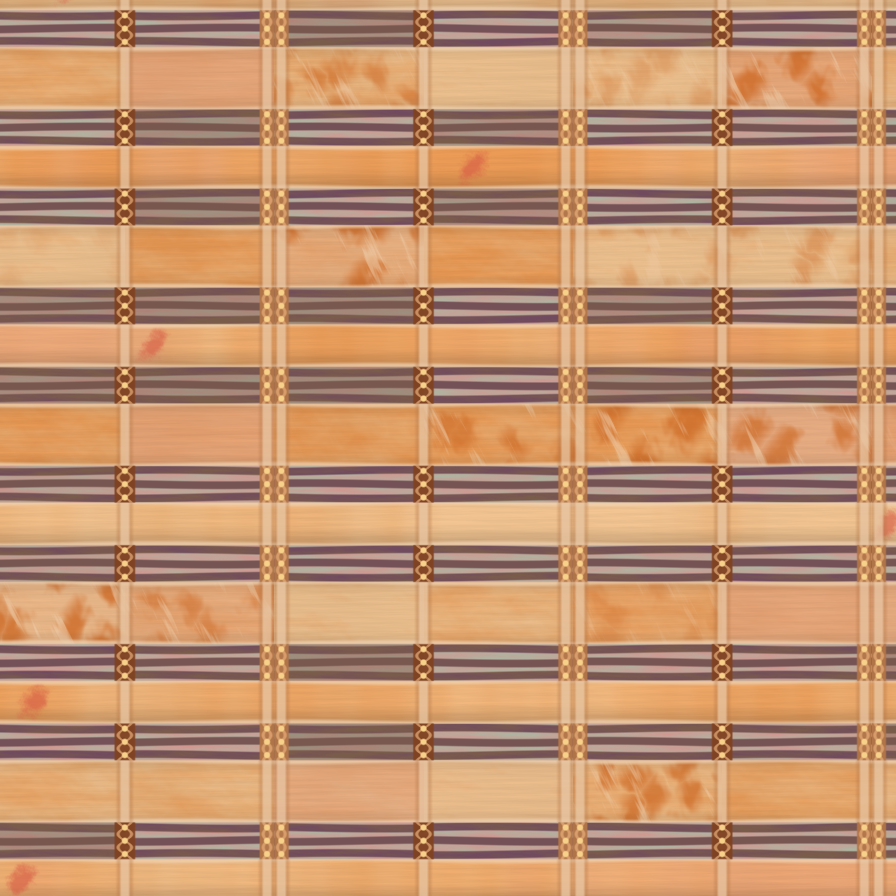
A Shadertoy shader for this texture:

```glsl
const float ROW_HEIGHT = 0.199;    // one wide slat, one narrow slat, two bands
const float BAND_OFFSET = 0.0552;  // band centre from wide slat centre
const float BAND_HALF = 0.0205;
const float STRAND_GAP = 0.0148;
const float COLUMNS = 6.0;

const vec3 PALE = vec3(0.90, 0.73, 0.54);
const vec3 ORANGE = vec3(0.88, 0.58, 0.32);
const vec3 PINK = vec3(0.88, 0.63, 0.48);
const vec3 RUST = vec3(0.80, 0.40, 0.13);
const vec3 RED = vec3(0.84, 0.36, 0.27);
const vec3 CREAM = vec3(0.94, 0.82, 0.69);
const vec3 GREY = vec3(0.75, 0.65, 0.60);
const vec3 PLUM = vec3(0.44, 0.29, 0.37);
const vec3 UMBER = vec3(0.48, 0.36, 0.29);
const vec3 BROWN = vec3(0.50, 0.26, 0.13);
const vec3 TAN = vec3(0.70, 0.46, 0.28);

float hash(vec2 p) {
    p = fract(p * vec2(0.1031, 0.1137) + 0.37);
    p += dot(p, p.yx + 33.33);
    return fract((p.x + p.y) * p.x * 7.31);
}

// Distance to the nearest scattered point
float cellular(vec2 p) {
    vec2 cell = floor(p);
    float nearest = 2.0;
    for (int j = -1; j <= 1; j++)
    for (int i = -1; i <= 1; i++) {
        vec2 c = cell + vec2(i, j);
        vec2 point = c + vec2(hash(c), hash(c + 57.0));
        nearest = min(nearest, length(p - point));
    }
    return nearest;
}

// Layered sines, roughly -1 to 1
float waves(vec2 p) {
    float sum = 0.0, gain = 0.5;
    for (int i = 0; i < 4; i++) {
        sum += gain * sin(p.x + 1.7 * sin(p.y)) * cos(p.y - 0.6 * p.x);
        p = mat2(1.6, 1.1, -1.1, 1.6) * p + 3.1;
        gain *= 0.6;
    }
    return sum;
}

float strip(float d, float halfWidth, float blur) {
    return 1.0 - smoothstep(halfWidth - blur, halfWidth + blur, abs(d));
}

vec3 wood(vec2 p, float tone, float blush) {
    vec3 color = mix(PALE, ORANGE, clamp(tone, 0.0, 1.0));
    color = mix(color, PINK, 0.7 * smoothstep(0.6, 0.9, blush));
    return color * (1.0 + 0.035 * waves(vec2(p.x * 18.0, p.y * 420.0)));
}

vec3 wideSlat(vec2 p, float d, float segment, float row) {
    float tone = 1.1 * hash(vec2(segment + 3.0, row * 7.0 + 2.0)) - 0.2;
    float wear = hash(vec2(segment + 19.0, row * 5.0 + 8.0));
    float blush = hash(vec2(segment + 31.0, row * 3.0 + 4.0));
    vec3 color = wood(p, tone + 0.35 * waves(p * vec2(25.0, 60.0)), blush);
    // Blotches and slanted brush marks on the worn segments
    vec2 q = p * vec2(22.0, 17.0) + 0.4 * waves(p * 35.0);
    float blotch = smoothstep(0.52, 0.08, cellular(q)) * smoothstep(0.4, 0.9, wear);
    color = mix(color, RUST, 0.75 * blotch);
    float brush = smoothstep(0.25, 0.7, waves(vec2(p.x * 100.0 + p.y * 45.0, p.y * 22.0)));
    color = mix(color, CREAM, 0.55 * brush * smoothstep(0.45, 0.8, wear));
    return color * (1.0 - 0.06 * smoothstep(0.018, 0.032, abs(d)));
}

vec3 narrowSlat(vec2 p, float d, float id) {
    float tone = 0.9 * hash(vec2(id, 41.0)) + 0.6 * waves(vec2(p.x * 9.0 + id * 5.0, id)) - 0.1;
    vec3 color = wood(p, tone, 0.5 + 0.6 * waves(vec2(p.x * 5.0 + id * 9.0, id * 2.0)));
    color *= 1.03 - 0.14 * smoothstep(0.0, 0.022, d);
    // A reddened node
    float x = p.x - hash(vec2(id * 3.0 + 5.0, 23.0));
    float spot = length(vec2(x + 0.4 * d, d) / vec2(0.018, 0.023)) + 0.35 * waves(p * 150.0);
    return mix(color, RED, 0.65 * smoothstep(1.0, 0.25, spot));
}

vec3 band(vec2 p, float d, float segment, float id, float blur) {
    float seed = hash(vec2(segment + 5.0, id + 13.0));
    float tint = waves(vec2(p.x * 30.0 + seed * 20.0, p.y * 180.0));
    vec3 color = GREY + 0.13 * tint * vec3(-0.6, 0.5, 0.3);
    color = mix(color, UMBER, 0.4 * smoothstep(0.65, 0.95, seed));
    // Three dark strands, each bending a little
    for (int i = -1; i <= 1; i++) {
        float k = float(i);
        float bend = 0.0012 * sin(p.x * 18.0 + k * 2.0 + seed * 30.0);
        vec3 dark = mix(PLUM, UMBER, clamp(0.3 + 0.5 * seed + 0.6 * tint * k, 0.0, 1.0));
        color = mix(color, dark, strip(d - k * STRAND_GAP - bend, 0.0043, blur));
    }
    return color;
}

// Two crossing threads with a bead at every crossing
vec3 knot(vec3 color, vec2 d, float swing, vec3 backing, float blur) {
    color = mix(color, backing, 0.95 * strip(d.x, swing + 0.004, blur));
    float offset = swing * sin(3.14159 * d.y / STRAND_GAP);
    float threads = max(strip(d.x - offset, 0.0018, blur), strip(d.x + offset, 0.0018, blur));
    color = mix(color, mix(ORANGE, CREAM, 0.4), 0.7 * threads);
    float bead = length(vec2(d.x, d.y - STRAND_GAP * round(d.y / STRAND_GAP)));
    return mix(color, vec3(0.97, 0.82, 0.54), strip(bead, 0.0034, blur));
}

void mainImage(out vec4 fragColor, in vec2 fragCoord) {
    vec2 p = fragCoord / iResolution.xy;
    float blur = max(0.0012, 0.9 / iResolution.y);

    // Rows count downward; bands mirror about each wide slat
    float v = (1.0 - p.y) / ROW_HEIGHT - 0.438;
    float row = round(v), narrowId = floor(v);
    float rowD = (v - row) * ROW_HEIGHT;
    float side = rowD < 0.0 ? -1.0 : 1.0;
    float bandD = (abs(rowD) - BAND_OFFSET) * side;
    float h = p.x * COLUMNS - 0.836;
    float segment = floor(h), column = round(h);
    float threadD = (h - column) / COLUMNS;
    bool paired = mod(column, 2.0) > 0.5;

    // Slats, then their pale edges and the bands between
    vec3 color = abs(rowD) < BAND_OFFSET
        ? wideSlat(p, rowD, segment, row)
        : narrowSlat(p, (v - narrowId - 0.5) * ROW_HEIGHT, narrowId);
    float edge = BAND_HALF + 0.0032 + 0.0012 * sin(p.x * 17.0 + row * 4.0 + side);
    color = mix(color, CREAM, 0.75 * strip(bandD, edge, 2.0 * blur));
    float inBand = strip(bandD, BAND_HALF, blur);
    color = mix(color, band(p, bandD, segment, row * 2.0 + side, blur), inBand);

    // Threads: flat over slats, knotted over bands; every second column is a pair
    float x = paired ? abs(threadD) - 0.008 : threadD;
    vec3 flatThread = mix(color, TAN, 0.35 * strip(x, 0.009, 2.0 * blur));
    flatThread = mix(flatThread, CREAM, 0.65 * strip(x, 0.005, 1.5 * blur));
    vec3 tied = knot(color, vec2(x, bandD), paired ? 0.0042 : 0.0075, paired ? TAN : BROWN, blur);
    color = mix(flatThread, tied, inBand);

    fragColor = vec4(clamp(color, 0.0, 1.0), 1.0);
}
```
